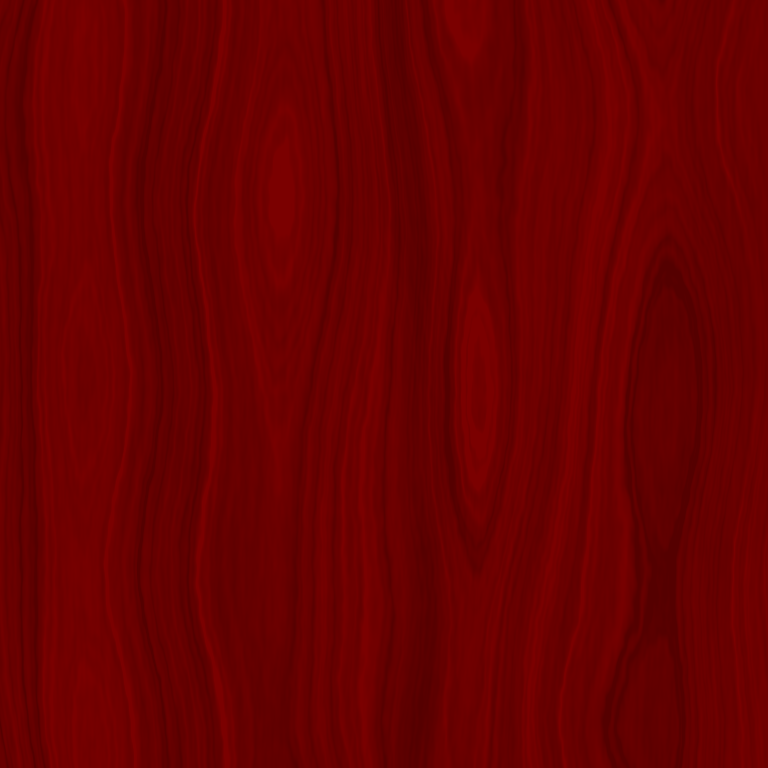
A Shadertoy shader for this texture:

```glsl
// Dark red veneer with upright grain, long pointed eyes and a swaying dark streak.
// A wavy height field, stretched along y, is sliced into uneven growth rings
// by gradient noise; fine fibres are laid over it.

#define EYE_COLUMNS 2.0     // waves across the canvas, two eye columns each
#define EYE_DEPTH 1.5       // how strongly the eyes close along the grain
#define RING_RATE 5.5       // growth rings per unit of height
#define RING_CONTRAST 0.125
#define FIBRE_CONTRAST 0.026
#define ZONE_CONTRAST 0.045
#define STREAK_X 0.54
#define STREAK_DEPTH 0.055
#define SWAY 0.034
#define BASE_RED 0.412
#define DARKEST_RED 0.335
#define BRIGHTEST_RED 0.482

const float TAU = 6.2831853;

// Unit gradient at a lattice point
vec2 latticeGradient(vec2 cell) {
    vec3 h = fract(vec3(cell.xyx) * vec3(0.1031, 0.1030, 0.0973));
    h += dot(h, h.yzx + 33.33);
    float angle = TAU * fract((h.x + h.y) * h.z);
    return vec2(cos(angle), sin(angle));
}

float gradientNoise(vec2 p) {
    vec2 cell = floor(p);
    vec2 f = p - cell;
    vec2 blend = f * f * f * (f * (f * 6.0 - 15.0) + 10.0);
    vec2 e = vec2(1.0, 0.0);
    float a = dot(latticeGradient(cell), f);
    float b = dot(latticeGradient(cell + e.xy), f - e.xy);
    float c = dot(latticeGradient(cell + e.yx), f - e.yx);
    float d = dot(latticeGradient(cell + e.xx), f - e.xx);
    return mix(mix(a, b, blend.x), mix(c, d, blend.x), blend.y);
}

// Bends the grain sideways, most strongly around the streak
float bentAcross(vec2 p) {
    float nearStreak = (p.x - STREAK_X) / 0.09;
    float sway = SWAY * sin(TAU * (0.8 * p.y - 0.05));
    float drift = 0.015 * gradientNoise(p * vec2(2.5, 1.6) + 7.3);
    return p.x - sway * exp(-nearStreak * nearStreak) - drift;
}

// Height whose level lines are the growth rings; the rounded
// triangle wave gives narrow eyes with pointed ends
float grainHeight(vec2 p, float across) {
    float height = 1.2 * asin(0.95 * sin(TAU * EYE_COLUMNS * (across + 0.01)));
    height += 0.8 * across;
    height += EYE_DEPTH * gradientNoise(p * vec2(3.0, 2.1) + vec2(3.4, 11.7));
    height += 0.06 * gradientNoise(p * vec2(12.0, 6.0) + 21.2);
    height += 0.045 * gradientNoise(p * vec2(50.0, 16.0) + 4.6);
    height += 0.03 * gradientNoise(p * vec2(120.0, 40.0) + 2.9);
    return height;
}

// Uneven rings: broad zones, main rings and thin lines,
// with the strongest ones stressed
float ringTone(float height, float across) {
    float zones = gradientNoise(vec2(height * 1.5, across * 2.0) + 5.4);
    float rings = gradientNoise(vec2(height * RING_RATE, across * 4.0) + 17.3);
    float lines = gradientNoise(vec2(height * RING_RATE * 2.4, across * 6.0) + 31.6);
    float tone = 0.75 * zones + 0.62 * rings + 0.5 * lines;
    return tone * (0.7 + 3.0 * tone * tone);
}

void mainImage(out vec4 fragColor, in vec2 fragCoord) {
    vec2 p = fragCoord / iResolution.xy;
    float across = bentAcross(p);
    float height = grainHeight(p, across);

    // Rings, broad zones and fibres
    float red = BASE_RED + RING_CONTRAST * ringTone(height, across);
    red += ZONE_CONTRAST * gradientNoise(vec2(across * 7.0, p.y * 1.2) + 13.7);
    red += FIBRE_CONTRAST * gradientNoise(vec2(across * 130.0, p.y * 6.0));
    red += 0.6 * FIBRE_CONTRAST * gradientNoise(vec2(across * 230.0, p.y * 40.0) + 9.1);

    // Dark streak
    float offStreak = (across - STREAK_X) / 0.038;
    red -= STREAK_DEPTH * exp(-offStreak * offStreak);

    fragColor = vec4(clamp(red, DARKEST_RED, BRIGHTEST_RED), 0.0, 0.0, 1.0);
}
```
